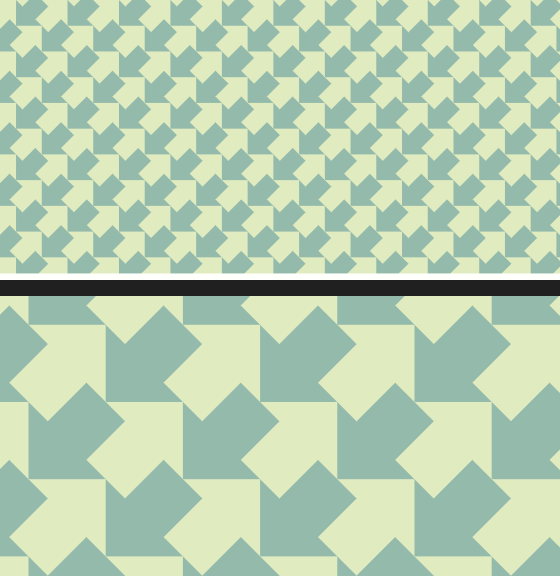
Top, the full canvas; bottom, a detail of the centre.
Write a WebGL 1 fragment shader that draws this pattern.

```glsl
precision highp float;

uniform vec2 u_resolution;

const vec3 CREAM = vec3(0.88, 0.92, 0.75);
const vec3 TEAL = vec3(0.58, 0.73, 0.67);
const vec3 WHITE = vec3(1.0, 1.0, 0.99);

// Lengths as fractions of the canvas height
const float ROW_HEIGHT = 0.0919;
const vec2 FIRST_TIP = vec2(0.0573, 0.9081);
const float MARGIN_HEIGHT = 0.0234;

// Arrow pointing to the lower left, tip at the origin, head one unit wide
float arrowDistance(vec2 p) {
  float along = p.x + p.y;
  float across = abs(p.x - p.y);
  float head = max(max(-p.x, -p.y), (along - 1.0) * 0.7071);
  float shaft = max(across - 0.5, max(along - 2.0, 0.5 - along)) * 0.7071;
  return min(head, shaft);
}

// Arrows two units apart, each row shifted by one unit
float arrowLattice(vec2 p) {
  float nearest = 10.0;
  float baseRow = floor(p.y);
  for (int i = -1; i <= 1; i++) {
    float row = baseRow + float(i);
    float x = mod(p.x - row + 0.5, 2.0) - 0.5;
    nearest = min(nearest, arrowDistance(vec2(x, p.y - row)));
  }
  return nearest;
}

// Coverage of the negative side of a distance, smoothed over one pixel
float coverage(float dist, float pixel) {
  return clamp(0.5 - dist / pixel, 0.0, 1.0);
}

void main() {
  vec2 uv = gl_FragCoord.xy / u_resolution.y;
  float pixel = 1.0 / u_resolution.y;

  // Interlocking arrows
  vec2 p = (uv - FIRST_TIP) / ROW_HEIGHT;
  float arrows = coverage(arrowLattice(p), pixel / ROW_HEIGHT);
  vec3 color = mix(CREAM, TEAL, arrows);

  // Plain strip along the bottom edge
  color = mix(color, WHITE, coverage(uv.y - MARGIN_HEIGHT, pixel));

  gl_FragColor = vec4(color, 1.0);
}
```
